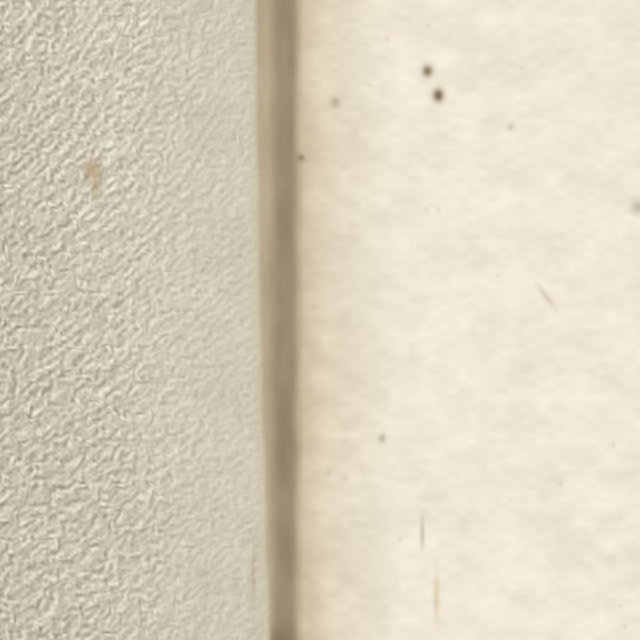
A WebGL 2 fragment shader for this texture:

```glsl
#version 300 es
precision highp float;
// An open book seen close: a grainy grey board on the left, a shaded
// gutter, and a cream page on the right. Smooth ramps across x set the
// tones; value noise adds grain and mottling; soft spots add the stains.
uniform vec2 u_resolution;
out vec4 fragColor;

float hash(vec2 p) {
  return fract(sin(dot(p, vec2(127.1, 311.7))) * 43758.5453);
}

float noise(vec2 p) {
  vec2 i = floor(p), f = fract(p);
  f = f * f * (3.0 - 2.0 * f);
  return mix(mix(hash(i), hash(i + vec2(1, 0)), f.x),
             mix(hash(i + vec2(0, 1)), hash(i + vec2(1, 1)), f.x), f.y);
}

float fbm(vec2 p) {
  float sum = 0.0, amp = 0.5;
  for (int i = 0; i < 4; i++) {
    sum += amp * noise(p);
    p = mat2(1.6, 1.2, -1.2, 1.6) * p + 7.3;
    amp *= 0.5;
  }
  return sum;
}

// Soft elliptical spot, 1 at its centre
float spot(vec2 p, vec2 centre, vec2 radius) {
  vec2 d = (p - centre) / radius;
  return exp(-dot(d, d));
}

// Grey board with a grain lit from the upper left
vec3 boardColor(vec2 p) {
  vec3 col = mix(vec3(0.775, 0.75, 0.68), vec3(0.81, 0.785, 0.715),
                 smoothstep(0.0, 0.35, p.x + 0.2 * p.y - 0.05));
  vec2 q = p * 145.0 + 1.5 * noise(p * 60.0);
  float relief = noise(q) - noise(q + vec2(0.6, -0.6));
  float fine = noise(p * 240.0 + 31.0) - 0.5;
  float strength = mix(1.0, 0.35, smoothstep(0.12, 0.39, p.x));
  col += strength * (0.19 * relief + 0.09 * fine);
  col += 0.05 * (fbm(p * 22.0) - 0.47);
  float stain = spot(p, vec2(0.143, 0.735), vec2(0.013, 0.016))
              + 0.7 * spot(p, vec2(0.149, 0.705), vec2(0.008, 0.017));
  return mix(col, vec3(0.69, 0.58, 0.41), 0.6 * min(stain, 1.0));
}

// Cream page, warmer towards the gutter
vec3 pageColor(vec2 p) {
  float warp = 0.025 * (noise(vec2(3.0, p.y * 9.0)) - 0.5);
  float x = p.x + warp;
  vec3 col = mix(vec3(0.81, 0.745, 0.635), vec3(0.88, 0.835, 0.74),
                 smoothstep(0.46, 0.515, x));
  col = mix(col, vec3(0.938, 0.91, 0.838), smoothstep(0.49, 0.64, x));
  col += 0.075 * (fbm(p * vec2(22.0, 32.0)) - 0.47);
  col += 0.03 * (noise(p * vec2(65.0, 100.0)) - 0.5);
  // Pale crease
  col += 0.04 * spot(p, vec2(0.54, 0.321), vec2(0.05, 0.007));
  // Scattered faint flecks
  for (int i = 0; i < 14; i++) {
    float k = float(i);
    vec2 c = vec2(0.5 + 0.5 * hash(vec2(k, 2.0)), hash(vec2(k, 5.0)));
    col -= 0.045 * spot(p, c, vec2(0.004, 0.003 + 0.004 * hash(vec2(k, 9.0))));
  }
  // Dark spots
  float ink = spot(p, vec2(0.668, 0.889), vec2(0.008, 0.009)) * 0.75
            + spot(p, vec2(0.685, 0.851), vec2(0.008, 0.010)) * 0.9
            + spot(p, vec2(0.469, 0.753), vec2(0.007, 0.006)) * 0.6
            + spot(p, vec2(0.524, 0.840), vec2(0.008, 0.009)) * 0.3
            + spot(p, vec2(0.798, 0.802), vec2(0.005, 0.006)) * 0.2
            + spot(p, vec2(0.997, 0.675), vec2(0.010, 0.010)) * 0.3
            + spot(p, vec2(0.597, 0.315), vec2(0.006, 0.007)) * 0.3;
  // Thin marks: a slanted one and an upright one
  float slant = p.x - 0.853 + 0.7 * (p.y - 0.537);
  ink += 0.18 * spot(vec2(slant, p.y), vec2(0.0, 0.537), vec2(0.006, 0.018));
  ink += 0.25 * spot(p, vec2(0.660, 0.167), vec2(0.004, 0.023));
  col = mix(col, vec3(0.42, 0.37, 0.26), min(ink, 1.0));
  float rust = spot(p, vec2(0.682, 0.068), vec2(0.005, 0.035));
  return mix(col, vec3(0.80, 0.67, 0.48), 0.4 * rust);
}

// Shaded gutter, darkest beside the page
vec3 gutterColor(vec2 p) {
  vec3 col = mix(vec3(0.72, 0.655, 0.545), vec3(0.60, 0.535, 0.435),
                 smoothstep(0.415, 0.440, p.x));
  col = mix(col, vec3(0.68, 0.605, 0.50), smoothstep(0.452, 0.468, p.x));
  col += 0.09 * (fbm(p * vec2(45.0, 14.0)) - 0.47);
  col -= 0.08 * spot(p, vec2(0.437, 0.0), vec2(0.025, 0.02));
  return col;
}

void main() {
  vec2 p = gl_FragCoord.xy / u_resolution;

  // The board edge leans right as it goes down
  float down = 1.0 - p.y;
  float boardEdge = 0.398 + 0.002 * down + 0.019 * down * down
                  + 0.003 * (noise(vec2(1.0, p.y * 14.0)) - 0.5);
  float pageEdge = 0.466 + 0.005 * (noise(vec2(8.0, p.y * 10.0)) - 0.5);

  vec3 col = mix(boardColor(p), gutterColor(p),
                 smoothstep(-0.005, 0.008, p.x - boardEdge));
  // Pale yellow rim and a low brown streak on the board edge
  float rim = spot(p, vec2(boardEdge - 0.004, p.y), vec2(0.008, 1.0));
  col = mix(col, vec3(0.81, 0.765, 0.655), 0.55 * rim);
  float streak = spot(p, vec2(0.396, 0.10), vec2(0.004, 0.04));
  col = mix(col, vec3(0.67, 0.57, 0.43), 0.35 * streak);

  col = mix(col, pageColor(p), smoothstep(-0.009, 0.011, p.x - pageEdge));
  fragColor = vec4(clamp(col, 0.0, 1.0), 1.0);
}
```
